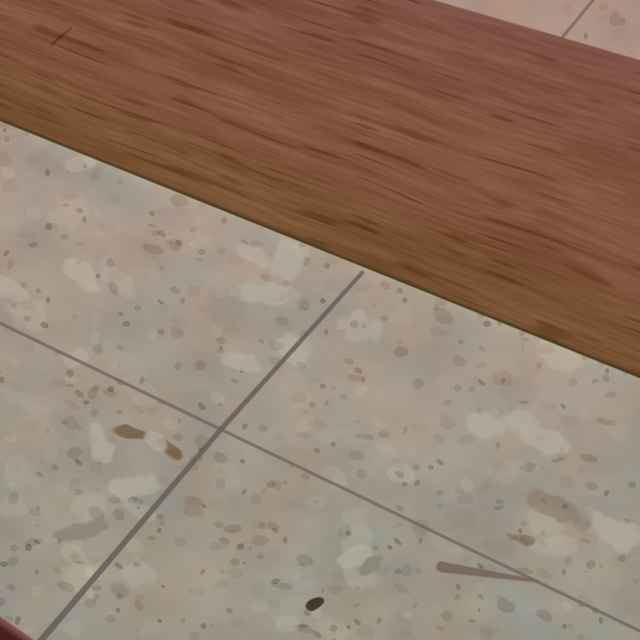
Reproduce this texture procedurally as a three.js fragment shader.

```glsl
varying vec2 vUv;

float hash(vec2 p) {
  return fract(sin(dot(p, vec2(127.1, 311.7))) * 43758.5453);
}

float noise(vec2 p) {
  vec2 i = floor(p), f = fract(p);
  f = f * f * (3.0 - 2.0 * f);
  return mix(mix(hash(i), hash(i + vec2(1.0, 0.0)), f.x),
             mix(hash(i + vec2(0.0, 1.0)), hash(i + vec2(1.0)), f.x), f.y);
}

float fbm(vec2 p) {
  float sum = 0.0, amp = 0.5;
  for (int i = 0; i < 4; i++) {
    sum += amp * noise(p);
    p = p * 2.03 + 17.3;
    amp *= 0.5;
  }
  return sum;
}

float segment(vec2 p, vec2 a, vec2 b) {
  vec2 d = b - a;
  return length(p - a - d * clamp(dot(p - a, d) / dot(d, d), 0.0, 1.0));
}

float stroke(float dist, float halfWidth) {
  return 1.0 - smoothstep(halfWidth - 0.0015, halfWidth + 0.002, dist);
}

// Soft, ragged stone fragment
float chip(vec2 p, vec2 center, vec2 radius, float angle) {
  vec2 d = p - center;
  float c = cos(angle), s = sin(angle);
  d = vec2(c * d.x + s * d.y, c * d.y - s * d.x) / radius;
  float ragged = 0.65 * (noise(p * 65.0 + center * 90.0) - 0.5);
  return 1.0 - smoothstep(0.75, 1.15, length(d) + ragged);
}

// Scattered fragments: x is coverage, y is tone
vec2 scatter(vec2 p, vec2 grid, float density) {
  vec2 cell = floor(p * grid), found = vec2(0.0);
  for (int j = -1; j <= 1; j++) {
    for (int i = -1; i <= 1; i++) {
      vec2 id = cell + vec2(float(i), float(j));
      float pick = hash(id + 3.7);
      vec2 center = (id + 0.2 + 0.6 * vec2(hash(id), hash(id + 9.1))) / grid;
      vec2 radius = (0.2 + 0.3 * vec2(hash(id + 5.3), hash(id + 7.9))) / grid;
      float mask = chip(p, center, radius, hash(id + 2.2) - 0.7) * step(pick, density);
      if (mask > found.x) found = vec2(mask, hash(id + 6.4));
    }
  }
  return found;
}

vec3 terrazzo(vec2 p) {
  vec3 col = mix(vec3(0.61, 0.59, 0.535), vec3(0.65, 0.595, 0.545), smoothstep(0.1, 0.75, p.y + 0.1 * p.x));
  col += 0.09 * (fbm(p * vec2(13.0, 18.0)) - 0.48);
  col += vec3(0.05, 0.0, -0.02) * (noise(p * 19.0 + 4.0) - 0.5);

  vec2 large = scatter(p, vec2(12.0, 17.0), 0.55);
  col += large.x * mix(vec3(-0.025, -0.025, -0.02), vec3(0.045, 0.05, 0.045), large.y);
  vec2 small = scatter(p + 3.0, vec2(31.0, 43.0), 0.3);
  col += small.x * mix(vec3(-0.06, -0.075, -0.075), vec3(0.035), small.y);
  vec2 specks = scatter(p + 7.0, vec2(62.0, 80.0), 0.1);
  col -= specks.x * specks.y * vec3(0.1, 0.13, 0.14);

  // Pale inclusions
  float pale = chip(p, vec2(0.449, 0.592), vec2(0.024, 0.030), 0.0);
  pale = max(pale, chip(p, vec2(0.418, 0.542), vec2(0.048, 0.016), 0.0));
  pale = max(pale, chip(p, vec2(0.382, 0.432), vec2(0.036, 0.016), -0.3));
  pale = max(pale, chip(p, vec2(0.158, 0.304), vec2(0.018, 0.036), 0.35));
  pale = max(pale, chip(p, vec2(0.205, 0.240), vec2(0.040, 0.020), 0.1));
  pale = max(pale, chip(p, vec2(0.755, 0.338), vec2(0.030, 0.022), -0.2));
  pale = max(pale, chip(p, vec2(0.850, 0.315), vec2(0.038, 0.020), -0.4));
  pale = max(pale, chip(p, vec2(0.960, 0.168), vec2(0.046, 0.026), -0.3));
  pale = max(pale, chip(p, vec2(0.553, 0.130), vec2(0.032, 0.015), 0.5));
  col = mix(col, vec3(0.70, 0.675, 0.625), 0.7 * pale);

  // Brown and grey inclusions
  float brown = chip(p, vec2(0.202, 0.326), vec2(0.032, 0.010), -0.2);
  brown = max(brown, chip(p, vec2(0.265, 0.298), vec2(0.024, 0.010), -0.75));
  brown = max(brown, 0.4 * chip(p, vec2(0.868, 0.209), vec2(0.046, 0.020), -0.35));
  brown = max(brown, 0.6 * chip(p, vec2(0.817, 0.157), vec2(0.022, 0.009), -0.2));
  col = mix(col, vec3(0.44, 0.34, 0.25), 0.75 * brown);
  col = mix(col, vec3(0.68, 0.65, 0.60), 0.8 * chip(p, vec2(0.245, 0.310), vec2(0.020, 0.012), -0.5));
  float grey = chip(p, vec2(0.127, 0.170), vec2(0.044, 0.014), 0.2);
  grey = max(grey, chip(p, vec2(0.580, 0.116), vec2(0.020, 0.014), 0.3));
  col = mix(col, vec3(0.50, 0.47, 0.43), 0.55 * grey);
  float sliver = segment(p, vec2(0.69, 0.114), vec2(0.84, 0.092));
  col = mix(col, vec3(0.44, 0.36, 0.33), 0.75 * stroke(sliver, 0.008 - 0.04 * (p.x - 0.69)));
  return mix(col, vec3(0.22, 0.18, 0.15), 0.9 * chip(p, vec2(0.491, 0.057), vec2(0.016, 0.009), 0.5));
}

vec3 wood(vec2 p, float across) {
  vec3 col = mix(vec3(0.46, 0.32, 0.20), vec3(0.495, 0.33, 0.235), smoothstep(0.0, 0.35, across));
  col = mix(col, vec3(0.49, 0.32, 0.265), smoothstep(0.4, 1.0, across));
  float wave = across + 0.02 * noise(p * 7.0);
  col += 0.11 * (fbm(vec2(p.x * 5.0, wave * 26.0)) - 0.47);
  col += 0.05 * (noise(vec2(p.x * 22.0, wave * 130.0)) - 0.5);
  float streak = smoothstep(0.73, 0.95, noise(vec2(p.x * 14.0 + 5.0, wave * 65.0)));
  col -= 0.07 * streak;
  col -= 0.08 * stroke(segment(p, vec2(0.08, 0.93), vec2(0.11, 0.955)), 0.002);
  return mix(col, vec3(0.27, 0.22, 0.12), 1.0 - smoothstep(0.0, 0.02, across));
}

void main() {
  vec2 p = vUv;
  float lower = 0.811 - 0.402 * p.x;
  float upper = 1.197 - 0.291 * p.x;

  // Tiles, warmer beyond the plank
  vec3 col = terrazzo(p);
  col += vec3(0.04, -0.015, -0.02) * smoothstep(upper - 0.01, upper, p.y);
  col += vec3(0.03, 0.045, 0.02) * exp(-abs(p.y - lower) * 110.0);

  // Grout joints
  vec2 crossing = vec2(0.345, 0.329);
  float steep = min(segment(p, vec2(0.566, 0.574), crossing), segment(p, crossing, vec2(0.056, -0.01)));
  float shallow = abs(p.y - 0.495 + 0.481 * p.x) * 0.901;
  float far = segment(p, vec2(0.935, 1.01), vec2(0.875, 0.937));
  col = mix(col, vec3(0.44, 0.40, 0.385), 0.85 * stroke(shallow, 0.0022));
  col = mix(col, vec3(0.41, 0.37, 0.36), 0.9 * stroke(steep, mix(0.0048, 0.0028, p.y * 1.7)));
  col = mix(col, vec3(0.46, 0.40, 0.37), 0.85 * stroke(far, 0.002));

  // Plank and the red corner trim
  float plank = smoothstep(-0.002, 0.002, p.y - lower) * (1.0 - smoothstep(-0.002, 0.002, p.y - upper));
  col = mix(col, wood(p, (p.y - lower) / (upper - lower)), plank);
  float trim = 0.036 - 0.69 * p.x - p.y;
  col = mix(col, mix(vec3(0.52, 0.31, 0.31), vec3(0.27, 0.13, 0.12), smoothstep(0.0, 0.02, trim)), smoothstep(-0.003, 0.002, trim));

  gl_FragColor = vec4(col, 1.0);
}
```
